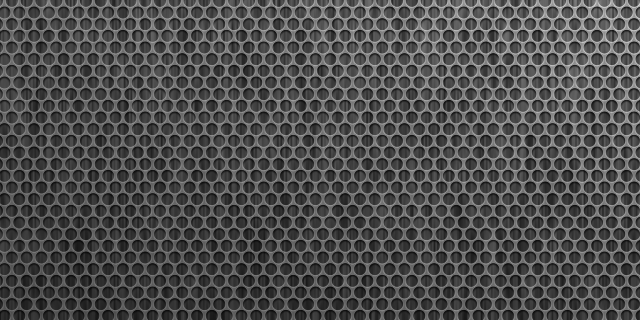
This pattern is drawn by a WebGL 1 fragment shader. Its source:

```glsl
precision highp float;
// Perforated metal sheet: staggered round holes over dark, vertically brushed steel.

uniform vec2 u_resolution;

// Lengths are in canvas heights, or in hole pitches where noted.
const float COLUMNS_PER_HEIGHT = 21.6;         // about 43 holes across a 2:1 canvas
const float ROW_STEP = 0.7875;                 // row spacing, in pitches
const vec2  FIRST_HOLE = vec2(0.80, 0.056);    // from the top left, in pitches
const float HOLE_RADIUS = 0.402;               // in pitches
const float SHADOW_DEPTH = 0.20;               // in pitches
const float RIM_WIDTH = 0.05;                  // in pitches
const float PLATE_LEFT = 0.155;                // brushed plate, lower left
const float WEB_LEFT = 0.30;                   // metal web, lower left
const vec2  PLATE_SLOPE = vec2(0.05, 0.11);    // gain to the right and upward
const vec2  WEB_SLOPE = vec2(0.11, 0.12);
const float CORNER_GLOW = 0.07;
const float STREAK_STRENGTH = 0.55;

float hash(vec2 p) {
  vec3 q = fract(vec3(p.xyx) * 0.1031);
  q += dot(q, q.yzx + 33.33);
  return fract((q.x + q.y) * q.z);
}

float valueNoise(vec2 p) {
  vec2 cell = floor(p);
  vec2 f = fract(p);
  f = f * f * (3.0 - 2.0 * f);
  float low = mix(hash(cell), hash(cell + vec2(1.0, 0.0)), f.x);
  float high = mix(hash(cell + vec2(0.0, 1.0)), hash(cell + vec2(1.0, 1.0)), f.x);
  return mix(low, high, f.y);
}

// Vertical brush marks, centred on zero.
float brushedStreaks(vec2 p) {
  float fine = valueNoise(p * vec2(190.0, 9.0));
  float medium = valueNoise(p * vec2(95.0, 8.0) + 17.0);
  return 0.7 * fine + 0.3 * medium - 0.5;
}

// Offset from the nearest hole centre, y pointing up, in pitches.
vec2 nearestHole(vec2 p) {
  vec2 period = vec2(1.0, 2.0 * ROW_STEP);
  vec2 a = mod(p + 0.5 * period, period) - 0.5 * period;
  vec2 b = mod(p, period) - 0.5 * period;
  return dot(a, a) < dot(b, b) ? a : b;
}

void main() {
  vec2 pos = gl_FragCoord.xy / u_resolution.y;
  vec2 uv = gl_FragCoord.xy / u_resolution;
  float pixel = COLUMNS_PER_HEIGHT / u_resolution.y;

  // Hole lattice, anchored at the top left
  vec2 lattice = vec2(pos.x, pos.y - 1.0) * COLUMNS_PER_HEIGHT;
  vec2 offset = nearestHole(lattice - vec2(FIRST_HOLE.x, -FIRST_HOLE.y));
  float edge = length(offset) - HOLE_RADIUS;
  float upward = offset.y / max(length(offset), 0.001);
  float hole = 1.0 - smoothstep(-0.6 * pixel, 0.6 * pixel, edge);

  // Diagonal light, strongest at the top right
  float glow = CORNER_GLOW * pow(uv.x * uv.y, 2.0);
  float streaks = brushedStreaks(pos);

  // Plate behind the holes, shaded by the upper lip
  float plate = PLATE_LEFT + dot(PLATE_SLOPE, uv) + 0.6 * glow;
  plate *= 1.0 + 2.0 * STREAK_STRENGTH * streaks;
  float shadow = smoothstep(-SHADOW_DEPTH, 0.0, edge) * smoothstep(-0.3, 0.8, upward);
  plate *= 1.0 - 0.75 * shadow;

  // Web with a bright bevel below each hole
  float web = WEB_LEFT + dot(WEB_SLOPE, uv) + glow;
  web *= 1.0 + 0.4 * STREAK_STRENGTH * streaks;
  float rim = 1.0 - smoothstep(0.0, RIM_WIDTH + pixel, abs(edge - 0.5 * RIM_WIDTH));
  web *= 1.0 + rim * mix(0.10, 0.35, smoothstep(0.4, -0.8, upward));

  gl_FragColor = vec4(vec3(mix(web, plate, hole)), 1.0);
}
```
